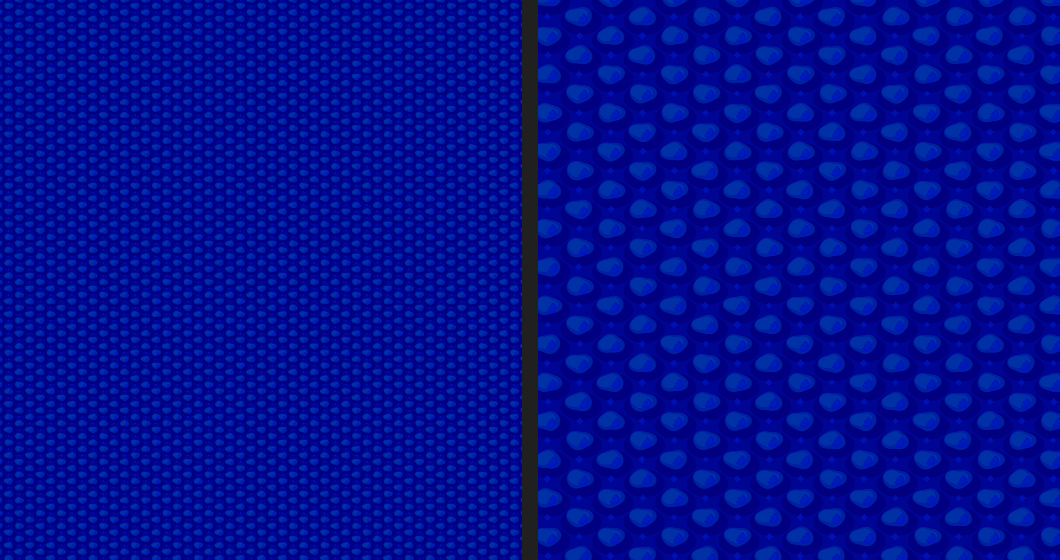
Left: the whole. Right: its middle third, enlarged.
A Shadertoy shader for this pattern:

```glsl
float hash(vec2 p)
{
    vec3 h = fract(vec3(p.xyx) * 0.1031);
    h += dot(h, h.yzx + 33.33);
    return fract((h.x + h.y) * h.z);
}

float ellipse(vec2 p, vec2 radii)
{
    return (length(p / radii) - 1.0) * min(radii.x, radii.y);
}

float cover(float dist, float pixel)
{
    return smoothstep(0.5, -0.5, dist / pixel);
}

void mainImage(out vec4 fragColor, in vec2 fragCoord)
{
    // The canvas is 768 units high
    float pixel = 768.0 / iResolution.y;
    vec2 cell = vec2(28.9, 17.61);
    vec2 p = (fragCoord * pixel - vec2(26.3, 751.0)) / cell;

    float shadow = 0.0, speck = 0.0, dot_ = 0.0, face = 0.0, curl = 0.0, core = 0.0;

    // Two lattices, half a cell apart, make the staggered rows
    for (int k = 0; k < 2; k++) {
        vec2 g = p - 0.5 * float(k);
        vec2 id = round(g);
        vec2 q = (g - id) * cell;
        float seed = hash(id + 71.0 * float(k) + 100.0);
        float wobble = 0.35 * cos(3.0 * atan(q.y, q.x) + 6.2832 * seed);

        // Dark crescent below and a small cross between neighbours
        shadow = max(shadow, cover(ellipse(q - vec2(0.8, -2.2), vec2(9.4, 6.2)), pixel));
        vec2 gap = abs(vec2(0.5 * cell.x - abs(q.x), q.y));
        float crossDist = gap.x + gap.y - mix(1.3, 1.9, seed);
        speck = max(speck, cover(crossDist, pixel));

        // Rounded dot with a lighter face
        dot_ = max(dot_, cover(ellipse(q, vec2(6.2, 4.3)) + wobble, pixel));
        face = max(face, cover(ellipse(q - vec2(-0.8, 0.5), vec2(4.9, 3.1)) + wobble, pixel));

        // Open curl at the lower right
        vec2 c = q - vec2(1.6, -0.7) - 0.8 * (vec2(seed, fract(seed * 17.0)) - 0.5);
        float arc = abs(length(c) - 1.9) - 0.6;
        float opening = dot(c, normalize(vec2(-1.0, 0.7))) - 0.9;
        curl = max(curl, cover(max(arc, opening), pixel));
        core = max(core, cover(length(c) - 1.2, pixel));
    }

    vec3 color = mix(vec3(0.0, 0.02, 0.58), vec3(0.0, 0.0, 0.50), shadow);
    color = mix(color, vec3(0.0, 0.08, 0.75), 0.75 * speck);
    color = mix(color, vec3(0.0, 0.12, 0.63), dot_);
    color = mix(color, vec3(0.0, 0.19, 0.65), face);
    color = mix(color, vec3(0.0, 0.11, 0.69), core);
    color = mix(color, vec3(0.0, 0.08, 0.75), curl);
    fragColor = vec4(color, 1.0);
}
```
